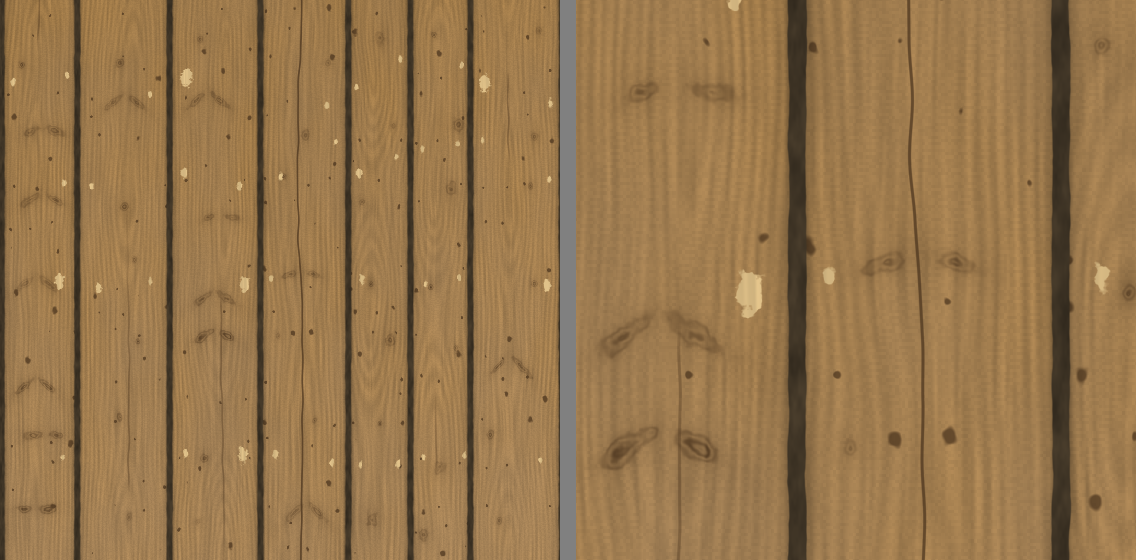
Left: the whole. Right: its middle third, enlarged.
A Shadertoy shader for this texture:

```glsl
// Seven worn vertical pine planks with dark gaps, knots, grain, cracks and chipped nail heads.
#define PLANKS 7
#define GAP_WIDTH 0.0105
#define RING_DENSITY 135.0
#define GRAIN_DEPTH 0.085
#define KNOTS 7
#define KNOT_DARKNESS 0.62
#define SPECK_CELLS 26.0
#define CHIP_SIZE 0.0052

const float EDGE[8] = float[8](0.003, 0.138, 0.303, 0.465, 0.622, 0.733, 0.840, 1.003);
const vec4 NAIL_ROWS = vec4(0.18, 0.495, 0.71, 0.85);
const vec3 TAN = vec3(0.685, 0.540, 0.360);
const vec3 OCHRE = vec3(0.655, 0.500, 0.295);
const vec3 KNOT_BROWN = vec3(0.30, 0.21, 0.12);
const vec3 GAP_DARK = vec3(0.235, 0.195, 0.140);
const vec3 CREAM = vec3(0.87, 0.75, 0.53);

float hash(vec2 p) {
    return fract(sin(dot(p, vec2(127.1, 311.7))) * 43758.5453);
}

float noise(vec2 p) {
    vec2 i = floor(p), f = fract(p);
    f = f * f * (3.0 - 2.0 * f);
    return mix(mix(hash(i), hash(i + vec2(1, 0)), f.x),
               mix(hash(i + vec2(0, 1)), hash(i + vec2(1, 1)), f.x), f.y);
}

float fbm(vec2 p) {
    return 0.55 * noise(p) + 0.3 * noise(p * 2.1 + 7.3) + 0.15 * noise(p * 4.3 + 3.1);
}

// x: stain strength, y: sideways push on the grain
vec2 knots(vec2 p, float plank, float left, float width) {
    vec2 result = vec2(0.0);
    for (int k = 0; k < KNOTS; k++) {
        vec2 seed = vec2(plank * 3.7 + 1.0, float(k) * 5.3 + 2.0);
        float kind = hash(seed + 0.9);
        bool paired = kind > 0.5 && width > 0.12;
        float wander = paired ? 0.16 : 0.6;
        vec2 centre = vec2(left + width * (0.5 + wander * (hash(seed) - 0.5)),
                           (float(k) + 0.15 + 0.7 * hash(seed + 4.1)) / float(KNOTS));
        vec2 q = p - centre;
        float side = sign(q.x);
        if (paired) {
            q.x = abs(q.x) - 0.021;
            q.y += q.x * (hash(seed + 2.2) * 1.1 - 0.1);
        }
        float size = paired ? mix(0.017, 0.027, hash(seed + side)) : mix(0.008, 0.021, kind * kind * 2.0);
        float d = length(q * (paired ? vec2(1.0, 2.1) : vec2(1.25, 1.0))) / size;
        d += 0.75 * (fbm(p * 95.0) - 0.5);
        float stain = (1.0 - smoothstep(0.1, 1.05, d)) * mix(0.55, 1.0, hash(seed + 6.4));
        stain *= 0.65 + 0.35 * sin(d * 14.0);
        stain += 0.16 * exp(-d * d * 0.45);
        result.x = max(result.x, stain);
        vec2 reach = (p - centre) / vec2(0.035, 0.05);
        result.y += 0.008 * reach.x * exp(-dot(reach, reach));
    }
    return result;
}

// Ragged pale chips near both sides of each plank, in rows
float chips(vec2 p, float plank, float left, float width, float px) {
    float cover = 0.0;
    for (int n = 0; n < 8; n++) {
        int row = n / 2;
        vec2 seed = vec2(plank + 11.0, float(n) * 2.3);
        float jitter = row < 2 ? 0.02 : 0.10;
        vec2 centre = vec2(left + width * (n % 2 == 0 ? 0.18 : 0.82) + 0.02 * (hash(seed) - 0.5),
                           NAIL_ROWS[row] + jitter * (hash(seed + 1.7) - 0.5));
        float size = CHIP_SIZE * (0.65 + 1.5 * pow(hash(seed + 3.1), 4.0));
        float d = length((p - centre) * vec2(1.25, 0.75)) / size + 1.5 * (fbm(p * 190.0) - 0.5);
        float present = step(0.27, hash(seed + 8.8));
        cover = max(cover, present * (1.0 - smoothstep(0.85, 1.1 + px / size, d)));
    }
    return cover;
}

// Small dark dents scattered over a jittered grid
float specks(vec2 p) {
    vec2 cell = floor(p * SPECK_CELLS), f = fract(p * SPECK_CELLS);
    vec2 centre = 0.25 + 0.5 * vec2(hash(cell + 0.3), hash(cell + 5.7));
    float radius = mix(0.04, 0.17, pow(hash(cell + 9.2), 3.0));
    float d = length((f - centre) * vec2(1.2, 0.9)) + 0.10 * (noise(p * 230.0) - 0.5);
    return step(0.70, hash(cell + 2.6)) * (1.0 - smoothstep(radius * 0.5, radius + 0.03, d));
}

void mainImage(out vec4 fragColor, in vec2 fragCoord) {
    vec2 p = fragCoord / iResolution.xy;
    float px = 1.0 / iResolution.y;
    if (p.x < EDGE[0]) p.x += 1.0;

    // Plank under this point
    int id = 0;
    for (int i = 1; i < PLANKS; i++) if (p.x > EDGE[i]) id = i;
    float plank = float(id), left = EDGE[id], width = EDGE[id + 1] - left;

    // Grain: elongated rings about a drifting heart, plus fine fibres
    vec2 knot = knots(p, plank, left, width);
    float heart = left + width * (0.5 + 0.25 * (hash(vec2(plank, 4.0)) - 0.5)) + 0.012 * (noise(vec2(plank * 9.0, p.y * 5.0)) - 0.5);
    float ring = length(vec2(p.x - heart - knot.y, 0.045 * noise(vec2(plank * 5.0, p.y * 4.5))));
    ring += 0.005 * fbm(vec2(p.x * 25.0, p.y * 7.0 + plank * 3.0));
    float rings = 0.5 + 0.5 * sin(6.2832 * RING_DENSITY * ring);
    float fibre = noise(vec2((p.x - knot.y) * 390.0, p.y * 16.0));
    float blotch = fbm(vec2(p.x * 13.0 + plank * 4.0, p.y * 6.0));

    vec3 color = mix(TAN, OCHRE, clamp(0.1 + 0.75 * p.y + 0.9 * (blotch - 0.5), 0.0, 1.0));
    color *= 0.975 + 0.05 * hash(vec2(plank, 7.0)) + 0.13 * (blotch - 0.5);
    color *= 1.0 - GRAIN_DEPTH * (rings * (0.35 + blotch) + 1.3 * (fibre - 0.4));
    color *= 0.97 + 0.06 * hash(floor(p * 512.0));

    // Knots, dents and a heart crack on some planks
    color = mix(color, KNOT_BROWN, KNOT_DARKNESS * knot.x * (0.7 + 0.5 * fibre));
    color = mix(color, KNOT_BROWN, 0.75 * specks(p));
    float crackLine = abs(p.x - heart - 0.003 * (noise(vec2(plank, p.y * 28.0)) - 0.5));
    float cracked = id == 3 ? 0.75 : 0.4 * smoothstep(0.62, 0.8, noise(vec2(plank * 6.0, p.y * 5.0)));
    color = mix(color, KNOT_BROWN, cracked * (1.0 - smoothstep(0.0004, 0.0008 + px, crackLine)));

    color = mix(color, CREAM * (0.92 + 0.12 * fibre), chips(p, plank, left, width, px));

    // Grimy plank edges and rough gaps
    float edgeDist = min(p.x - left, left + width - p.x) + 0.0022 * (fbm(vec2(plank, p.y * 55.0)) - 0.5);
    color *= 1.0 - 0.22 * exp(-max(edgeDist - 0.5 * GAP_WIDTH, 0.0) * 260.0);
    vec3 gap = GAP_DARK * (0.75 + 0.55 * fbm(p * vec2(160.0, 60.0)));
    float inGap = 1.0 - smoothstep(0.5 * GAP_WIDTH - px, 0.5 * GAP_WIDTH + px, edgeDist);
    fragColor = vec4(mix(color, gap, inGap), 1.0);
}
```
